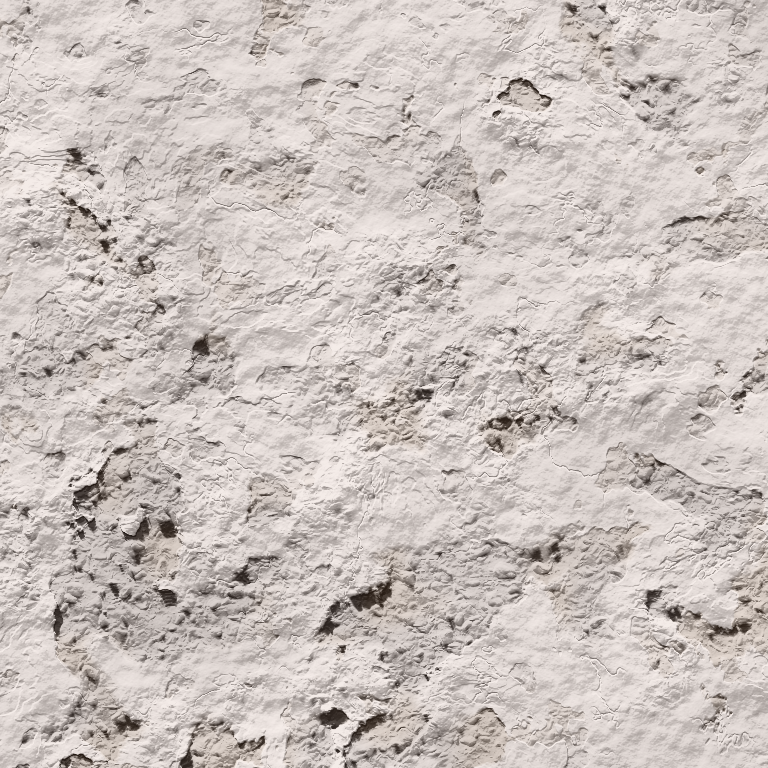
A WebGL 2 fragment shader for this texture:

```glsl
#version 300 es
precision highp float;

#define PIT_LEVEL 0.435
#define PIT_DEPTH 0.019
#define PLATE_SCALE 12.0
#define STONE_SCALE 58.0
#define FLAKE_HEIGHT 0.0021
#define CRACK_DEPTH 0.0028
#define GRAIN_HEIGHT 0.0078
#define LIGHT_SLOPE 0.62
#define SHADOW_DARKNESS 0.66
#define BASE_TONE 0.862

uniform vec2 u_resolution;
out vec4 fragColor;

float hash(vec2 p) {
  vec3 q = fract(p.xyx * vec3(0.1031, 0.1030, 0.0973));
  q += dot(q, q.yzx + 33.33);
  return fract((q.x + q.y) * q.z);
}

float noise(vec2 p) {
  vec2 i = floor(p), f = fract(p);
  f = f * f * (3.0 - 2.0 * f);
  vec2 o = vec2(0.0, 1.0);
  return mix(mix(hash(i), hash(i + o.yx), f.x),
             mix(hash(i + o.xy), hash(i + o.yy), f.x), f.y);
}

float fbm(vec2 p, int octaves) {
  float sum = 0.0, amp = 0.5, total = 0.0;
  for (int i = 0; i < octaves; i++) {
    sum += amp * noise(p);
    total += amp;
    amp *= 0.5;
    p = mat2(1.6, 1.2, -1.2, 1.6) * p + 17.3;
  }
  return sum / total;
}

// Scattered rounded crumbs of random size, one per cell
float stones(vec2 p) {
  vec2 cell = floor(p);
  float top = 0.0;
  for (int y = -1; y <= 1; y++)
    for (int x = -1; x <= 1; x++) {
      vec2 c = cell + vec2(x, y);
      float size = hash(c + 71.7);
      float radius = 0.12 + 0.45 * size * size;
      vec2 d = p - c - vec2(hash(c), hash(c + 39.1));
      d.x *= 0.7 + 0.5 * hash(c + 11.9);
      top = max(top, radius * (1.0 - dot(d, d) / (radius * radius)));
    }
  return top;
}

// Relief: a smooth crust broken by crumbly pits
float relief(vec2 p, out float pit) {
  vec2 warp = vec2(noise(p * 9.0 + 3.1), noise(p * 9.0 + 57.4)) - 0.5;
  vec2 q = p + 0.04 * warp;

  // Broken edges are sharp in some places and slope gently in others
  float plate = fbm(q * PLATE_SCALE + 5.7, 6) + 0.17 * (noise(p * 4.0 + 61.0) - 0.5);
  float edge = mix(0.03, 0.16, smoothstep(0.3, 0.75, noise(p * 15.0 + 91.0)));
  float chip = 1.0 - smoothstep(0.33, 0.37, fbm(q * 27.0 + 9.0, 4));
  pit = 1.0 - smoothstep(PIT_LEVEL - edge, PIT_LEVEL, plate);
  pit = max(pit, 0.55 * chip);
  float rough = smoothstep(0.48, 0.66, fbm(q * 6.0 + 133.0, 3));
  float rubble = clamp(0.9 * pit + 0.6 * rough, 0.0, 1.0);

  // Crumbs, thin flakes, cracks, lumps and grain
  vec2 s = p + 0.012 * (vec2(noise(p * 80.0), noise(p * 80.0 + 29.0)) - 0.5);
  float crumbs = stones(s * STONE_SCALE) / STONE_SCALE
               + stones(s * STONE_SCALE * 2.1 + 7.0) / (STONE_SCALE * 2.1);
  float layer = fbm(mat2(0.8, 0.5, -0.6, 1.0) * q * 21.0 + 211.0, 5) * 6.0;
  float flakes = floor(layer) + smoothstep(0.0, 0.3, fract(layer));
  float flaky = smoothstep(0.4, 0.7, noise(p * 8.0 + 171.0));
  float seam = abs(fbm(q * 19.0 + 251.0, 5) - 0.5);
  float crack = (1.0 - smoothstep(0.0, 0.022, seam))
              * smoothstep(0.5, 0.8, noise(p * 19.0 + 37.0));
  float lumps = fbm(q * 19.0 + 83.0, 3);
  float grain = fbm(p * 66.0 + 47.0, 4);

  return -PIT_DEPTH * pit + 1.0 * rubble * crumbs
       + FLAKE_HEIGHT * (0.2 + flaky) * flakes - CRACK_DEPTH * crack
       + (0.016 + 0.019 * rubble) * lumps
       + GRAIN_HEIGHT * (0.7 + 1.2 * rubble) * grain;
}

void main() {
  vec2 p = gl_FragCoord.xy / min(u_resolution.x, u_resolution.y);
  vec2 light = normalize(vec2(-0.35, 1.0));
  float pit, unused;
  float h = relief(p, pit);

  // Slope towards the light
  float e = 0.0011;
  vec2 grad = vec2(relief(p + vec2(e, 0.0), unused),
                   relief(p + vec2(0.0, e), unused)) - h;
  float lit = -dot(grad / e, light);

  // Soft shadow under overhanging edges
  float block = 0.0;
  for (int i = 1; i <= 7; i++) {
    float dist = 0.0012 * float(i) + 0.0003 * float(i * i);
    float rise = relief(p + light * dist, unused) - h;
    block = max(block, rise - dist * LIGHT_SLOPE);
  }
  float shadow = smoothstep(0.0, 0.0075, block);

  float gain = lit > 0.0 ? 0.16 : 0.47;
  float tone = BASE_TONE + gain * lit / (1.0 + abs(lit));
  tone += 0.1 * (fbm(p * 5.0 + 301.0, 3) - 0.5);
  tone *= (1.0 - 0.11 * pit) * (1.0 - SHADOW_DARKNESS * shadow);
  tone = clamp(tone, 0.12, 0.95);

  // Pale grey clay, slightly warmer in the pits
  float ochre = pit * smoothstep(0.35, 0.8, noise(p * 14.0 + 19.0));
  vec3 tint = vec3(0.0, 0.033, 0.047) + ochre * vec3(0.0, 0.012, 0.03);
  fragColor = vec4(tone + 0.008 - tint, 1.0);
}
```
